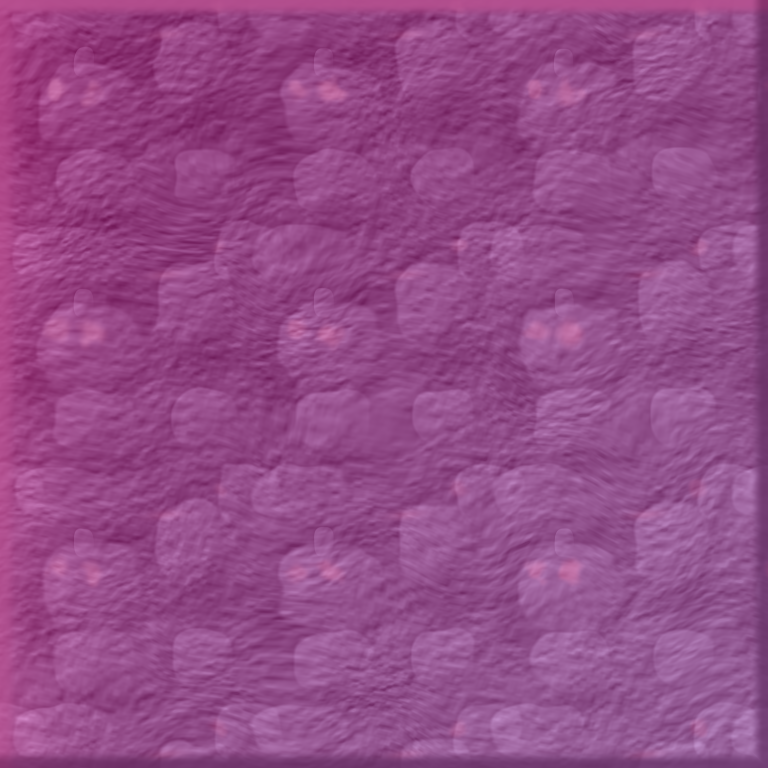
Write a Shadertoy shader that draws this pattern.

```glsl
// Embossed plaster: a 3 by 3 repeat of soft mounds, hollows and pink flecks.
// Mounds are shaded directly, grain and folds by the slope of a height field;
// a diagonal magenta-to-lilac wash tints it all and a thin bevel frames it.

const float CELL = 0.3125;            // repeat size, canvas units
const float MARGIN = 0.03125;         // offset of the first repeat
const float SLOPE_STEP = 0.0065;      // difference step, cell units
const float MOUND_LIGHT = 0.62;
const float MOUND_SHADOW = 0.34;
const float HOLLOW_SHADOW = 0.36;
const float FOLD_HEIGHT = 0.026;
const float GRAIN_HEIGHT = 0.0165;
const vec2 GRAIN_FREQ = vec2(20.0, 31.0);
const float BEVEL = 0.018;

const vec3 MAGENTA = vec3(0.545, 0.195, 0.45);
const vec3 LILAC = vec3(0.59, 0.38, 0.605);
const vec3 PINK = vec3(0.78, 0.42, 0.62);
const vec3 RIM_LIGHT = vec3(0.73, 0.32, 0.57);
const vec3 RELIEF_TINT = vec3(0.10, 0.12, 0.12);

// Centre and radii, with y running down the cell
const int MOUND_COUNT = 7;
const vec4 MOUNDS[MOUND_COUNT] = vec4[](
    vec4(0.28, 0.35, 0.215, 0.18), vec4(0.29, 0.655, 0.165, 0.125),
    vec4(0.71, 0.16, 0.16, 0.17),  vec4(0.75, 0.64, 0.13, 0.12),
    vec4(0.94, 0.96, 0.14, 0.13),  vec4(0.25, 0.16, 0.04, 0.06),
    vec4(0.15, 0.95, 0.20, 0.11));

const int HOLLOW_COUNT = 4;
const vec4 HOLLOWS[HOLLOW_COUNT] = vec4[](
    vec4(0.38, 0.12, 0.10, 0.06), vec4(0.03, 0.50, 0.07, 0.09),
    vec4(0.84, 0.40, 0.16, 0.10), vec4(0.44, 0.81, 0.16, 0.05));

// Centre, radius and strength
const int FLECK_COUNT = 3;
const vec4 FLECKS[FLECK_COUNT] = vec4[](
    vec4(0.14, 0.275, 0.055, 0.6), vec4(0.28, 0.288, 0.062, 0.7),
    vec4(0.81, 0.93, 0.045, 0.4));

float hash(vec2 p) {
    vec3 v = fract(p.xyx * 0.1031);
    v += dot(v, v.yzx + 33.33);
    return fract((v.x + v.y) * v.z);
}

// Value noise that repeats after a whole number of lattice steps
float tiledNoise(vec2 p, vec2 period) {
    vec2 i = floor(p), f = p - i;
    f = f * f * f * (f * (f * 6.0 - 15.0) + 10.0);
    vec2 a = mod(i, period), b = mod(i + 1.0, period);
    return mix(mix(hash(a), hash(vec2(b.x, a.y)), f.x),
               mix(hash(vec2(a.x, b.y)), hash(b), f.x), f.y);
}

float noise(vec2 p) { return tiledNoise(p + 64.0, vec2(512.0)); }

// Offset to the nearest repeated copy of a point
vec2 wrapped(vec2 p, vec2 centre) {
    vec2 d = p - centre;
    return d - round(d);
}

// Lit upper left face, fading to the lower right, with shadow outside the edge
float moundShade(vec2 p, vec4 m, float rough) {
    vec2 d = wrapped(p, m.xy) / m.zw;
    float r = pow(dot(abs(d * d * d), vec2(1.0)), 1.0 / 3.0) + rough;
    float facing = clamp(0.5 - 0.5 * dot(d, vec2(0.6, 0.75)), 0.0, 1.0);
    float inside = 1.0 - smoothstep(0.93, 1.05, r);
    float shadow = exp(-max(r - 1.0, 0.0) / 0.25) * (1.0 - inside);
    return facing * (MOUND_LIGHT * inside - MOUND_SHADOW * shadow);
}

// Shared diagonal folds, and grain that differs from repeat to repeat
float relief(vec2 p) {
    vec2 fold = vec2(p.x + p.y, p.x - p.y);
    float h = FOLD_HEIGHT * tiledNoise(fold * vec2(4.0, 3.0), vec2(4.0, 3.0));
    h += 0.5 * FOLD_HEIGHT * tiledNoise(fold * vec2(9.0, 6.0), vec2(9.0, 6.0));
    vec2 g = (p + 0.12 * vec2(noise(p * 2.3), noise(p * 2.7 + 31.0))) * GRAIN_FREQ;
    g += 0.22 * g.yx * vec2(1.0, -1.0);
    return h + GRAIN_HEIGHT * (noise(g) + 0.45 * noise(g.yx * 1.7 + 9.0));
}

void mainImage(out vec4 fragColor, in vec2 fragCoord) {
    vec2 uv = fragCoord / iResolution.xy;
    vec2 q = vec2(uv.x, 1.0 - uv.y);
    vec2 p = (q - MARGIN) / CELL;

    // Light on grain, mounds and hollows
    float h = relief(p);
    vec2 slope = vec2(relief(p + vec2(SLOPE_STEP, 0.0)) - h,
                      relief(p + vec2(0.0, SLOPE_STEP)) - h) / SLOPE_STEP;
    float lit = clamp(dot(slope, vec2(0.55, 0.8)), -0.9, 0.9);
    float rough = 0.22 * (noise(p * 11.0) - 0.5);
    for (int i = 0; i < MOUND_COUNT; i++) lit += moundShade(p, MOUNDS[i], rough);
    for (int i = 0; i < HOLLOW_COUNT; i++) {
        vec2 d = wrapped(p, HOLLOWS[i].xy) / HOLLOWS[i].zw;
        lit -= HOLLOW_SHADOW * exp(-dot(d, d));
    }

    // Colour wash with a warm left side
    vec3 col = mix(MAGENTA, LILAC, dot(q, vec2(0.5)));
    col += vec3(0.11, 0.04, 0.05) * exp(-q.x / 0.07);

    // Flecks, worn unevenly, and a pale crease on the diagonal ridge
    for (int i = 0; i < FLECK_COUNT; i++) {
        vec4 k = FLECKS[i];
        vec2 d = wrapped(p, k.xy);
        float wear = 0.75 + 0.25 * hash(round(p - k.xy) + float(i) * 7.0 + 20.0);
        float r = length(d) / k.z + 0.8 * (noise(p * 24.0) - 0.5);
        col = mix(col, PINK, k.w * wear * (1.0 - smoothstep(0.2, 1.1, r)));
    }
    vec2 c = mat2(0.64, 0.77, -0.77, 0.64) * wrapped(p, vec2(0.59, 0.045)) / vec2(0.018, 0.018);
    c = vec2(c.x + c.y, c.x - c.y) * 0.707 * vec2(0.25, 1.0);
    col = mix(col, PINK, 0.35 * exp(-dot(c, c)));

    // Bevel: lit top and left, shaded bottom and right
    vec2 nearRim = 1.0 - smoothstep(vec2(0.3 * BEVEL), vec2(1.3 * BEVEL), q);
    vec2 farRim = 1.0 - smoothstep(vec2(0.3 * BEVEL), vec2(1.3 * BEVEL), 1.0 - q);
    float light = max(nearRim.y, 0.5 * nearRim.x), shade = max(farRim.x, farRim.y);
    col += RELIEF_TINT * lit * (1.0 - 0.7 * max(light, shade));
    col = mix(col, RIM_LIGHT, 0.8 * light);
    col *= 1.0 - shade * vec3(0.24, 0.36, 0.24);
    fragColor = vec4(clamp(col, 0.0, 1.0), 1.0);
}
```
